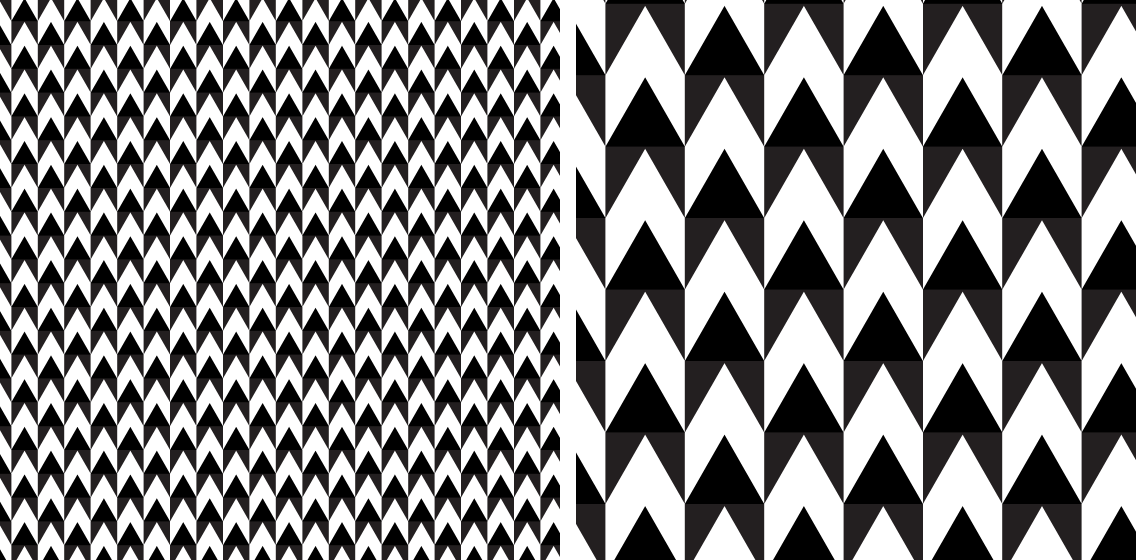
Left: the whole. Right: its middle third, enlarged.
Write a Shadertoy shader that draws this pattern.

```glsl
const float COLUMN_WIDTH = 0.04724;
const float ROW_PERIOD   = 0.08507;
const vec2  ORIGIN       = vec2(0.0202, 0.9622); // left edge and triangle base of column 0
const float WHITE_APEX   = 0.015;                // depths below the base, in periods
const float BLACK_APEX   = 0.515;
const float SLOPE        = 0.485;                // drop from apex to column edge
const int   SAMPLES      = 5;                    // per axis, for smooth edges

const vec3 WHITE    = vec3(1.0);
const vec3 BLACK    = vec3(0.0);
const vec3 CHARCOAL = vec3(0.137, 0.122, 0.125);

vec3 arrowPattern(vec2 p) {
    // Columns alternate by half a vertical period
    float column = (p.x - ORIGIN.x) / COLUMN_WIDTH;
    float shift = 0.5 * mod(floor(column), 2.0);
    float depth = fract((ORIGIN.y - p.y) / ROW_PERIOD - shift);

    // Height below a roof line that falls from the column centre to its edges
    float roof = SLOPE * abs(2.0 * fract(column) - 1.0);
    float below = depth - roof;

    // White chevron over charcoal, black triangle over both
    vec3 color = CHARCOAL;
    if (below > WHITE_APEX) color = WHITE;
    if (below > BLACK_APEX) color = BLACK;
    return color;
}

void mainImage(out vec4 fragColor, in vec2 fragCoord) {
    // Average a grid of samples inside each pixel
    vec3 sum = vec3(0.0);
    for (int j = 0; j < SAMPLES; j++) {
        for (int i = 0; i < SAMPLES; i++) {
            vec2 offset = (vec2(i, j) + 0.5) / float(SAMPLES) - 0.5;
            sum += arrowPattern((fragCoord + offset) / iResolution.y);
        }
    }
    fragColor = vec4(sum / float(SAMPLES * SAMPLES), 1.0);
}
```
